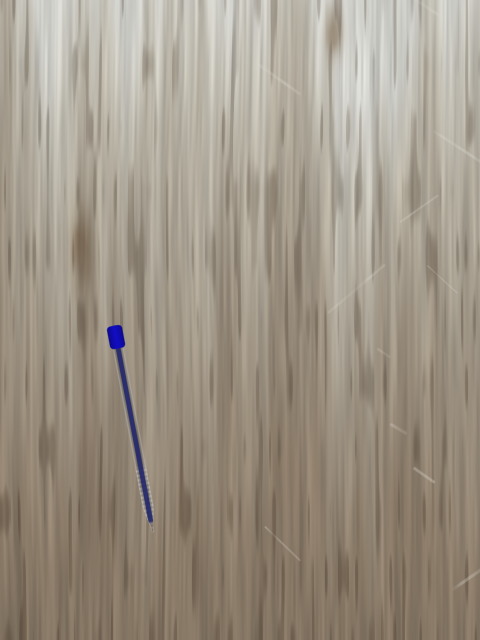
Give the GLSL for this texture, as a Shadertoy shader.

```glsl
// Pale wood board with fine vertical grain, lit from the top, with two knots,
// faint scratches and a clear ballpoint pen. Grain is stretched value noise
// in several layers; scratches and pen are distance functions.

const vec3 BROWN = vec3(0.53, 0.47, 0.40);
const vec3 TAN = vec3(0.61, 0.57, 0.51);
const vec3 SAND = vec3(0.71, 0.69, 0.64);
const vec3 PALE = vec3(0.80, 0.80, 0.78);
const vec3 KNOT_TINT = vec3(0.78, 0.72, 0.65);
const vec3 CAP_BLUE = vec3(0.07, 0.05, 0.78);
const vec3 INK_BLUE = vec3(0.13, 0.15, 0.42);

const vec2 BAND_SCALE = vec2(13.0, 0.9);    // broad boards of tone
const vec2 STREAK_SCALE = vec2(60.0, 2.0);  // medium streaks
const vec2 FIBRE_SCALE = vec2(185.0, 4.5);  // fine lines
const vec2 PORE_SCALE = vec2(150.0, 10.0);  // short dark dashes
const float FIBRE_CONTRAST = 0.17;
const float PORE_DEPTH = 0.20;

const vec2 KNOT_TOP = vec2(0.521, 0.950);
const vec2 KNOT_LEFT = vec2(0.126, 0.612);
const int SCRATCHES = 11;
const float SCRATCH_STRENGTH = 0.35;

const vec2 PEN_TOP = vec2(0.178, 0.491);
const vec2 PEN_TIP = vec2(0.239, 0.168);
const float PEN_RADIUS = 0.0085;
const float CAP_LENGTH = 0.036;
const float CAP_RADIUS = 0.012;

float hash(vec2 p) {
    vec3 q = fract(vec3(p.xyx) * 0.1031);
    q += dot(q, q.yzx + 33.33);
    return fract((q.x + q.y) * q.z);
}

float noise(vec2 p) {
    vec2 i = floor(p), f = fract(p);
    f = f * f * (3.0 - 2.0 * f);
    float low = mix(hash(i), hash(i + vec2(1, 0)), f.x);
    float high = mix(hash(i + vec2(0, 1)), hash(i + vec2(1, 1)), f.x);
    return mix(low, high, f.y);
}

// Ramp through the four wood colours
vec3 woodColour(float tone) {
    vec3 c = mix(BROWN * 0.95, BROWN, clamp(tone / 0.16, 0.0, 1.0));
    c = mix(c, TAN, clamp((tone - 0.16) / 0.30, 0.0, 1.0));
    c = mix(c, SAND, clamp((tone - 0.46) / 0.25, 0.0, 1.0));
    return mix(c, PALE, clamp((tone - 0.71) / 0.21, 0.0, 1.0));
}

float knot(vec2 p, vec2 centre, vec2 size) {
    vec2 d = (p - centre) / size;
    return exp(-dot(d, d)) * (0.7 + 0.6 * noise(p * vec2(150.0, 30.0)));
}

vec3 wood(vec2 p) {
    vec2 g = p + vec2(0.006 * noise(p * vec2(5.0, 3.0)), 0.0);
    float band = noise(g * BAND_SCALE + 7.0) - 0.5;
    float streak = noise(g * STREAK_SCALE + 31.0) - 0.5;
    float fibre = noise(g * FIBRE_SCALE + 57.0) - 0.5;
    float hair = noise(g * FIBRE_SCALE * vec2(1.7, 2.5) + 83.0) - 0.5;
    float pore = smoothstep(0.66, 0.92, noise(g * PORE_SCALE + 113.0));

    float light = 0.06 + 0.84 * p.y + 0.30 * (p.x - 0.375);
    vec3 c = woodColour(light + 0.30 * band + 0.24 * streak);
    c *= 1.02 + FIBRE_CONTRAST * (fibre + 0.6 * hair);
    c *= 1.0 - PORE_DEPTH * pore * vec3(0.9, 1.0, 1.1);

    float stain = knot(p, KNOT_TOP, vec2(0.014, 0.038))
                + knot(p, KNOT_LEFT, vec2(0.017, 0.060));
    return c * mix(vec3(1.0), KNOT_TINT, min(stain, 1.0));
}

// Broken pale scratches, mostly on the right half
float scratches(vec2 p, float aa) {
    float mark = 0.0;
    for (int i = 0; i < SCRATCHES; i++) {
        float k = float(i);
        vec2 start = vec2(0.36 + 0.36 * hash(vec2(k, 1.0)), (k + hash(vec2(k, 2.0))) / float(SCRATCHES));
        float angle = hash(vec2(k, 3.0)) < 0.7 ? -0.65 : 0.6;
        angle += 0.3 * (hash(vec2(k, 4.0)) - 0.5);
        vec2 dir = vec2(cos(angle), sin(angle));
        float len = mix(0.02, 0.13, hash(vec2(k, 5.0)));
        float along = clamp(dot(p - start, dir), 0.0, len);
        float d = length(p - start - dir * along);
        float width = mix(0.0006, 0.0025, hash(vec2(k, 6.0)));
        float wear = 0.3 + 0.7 * noise(vec2(along * 60.0, k));
        mark = max(mark, wear * (1.0 - smoothstep(width - aa, width + aa, d)));
    }
    return mark;
}

vec3 drawPen(vec3 c, vec2 p, float aa) {
    vec2 axis = normalize(PEN_TIP - PEN_TOP);
    float len = length(PEN_TIP - PEN_TOP);
    float along = dot(p - PEN_TOP, axis);
    float across = axis.x * (p.y - PEN_TOP.y) - axis.y * (p.x - PEN_TOP.x);

    // Clear barrel with bright rim, ribbed grip and ink tube
    float radius = PEN_RADIUS * mix(1.0, 0.15, smoothstep(len - 0.045, len, along));
    float d = max(abs(across) - radius, abs(along - 0.5 * len) - 0.5 * len);
    float body = 1.0 - smoothstep(-aa, aa, d);
    float rim = smoothstep(0.55, 0.95, abs(across) / radius);
    float grip = smoothstep(0.222, 0.228, along) * (0.5 + 0.5 * cos(along * 900.0));
    vec3 clear = mix(c * 0.86, vec3(0.78, 0.79, 0.80), 0.5 * rim + 0.3 * grip);
    float ink = 1.0 - smoothstep(0.0038 - aa, 0.0038 + aa, abs(across));
    ink *= 1.0 - smoothstep(len - 0.02, len - 0.012, along);
    c = mix(c, mix(clear, INK_BLUE, 0.9 * ink), body);

    // Rounded cap
    vec2 q = abs(vec2(across, along - 0.5 * CAP_LENGTH)) - vec2(CAP_RADIUS, 0.5 * CAP_LENGTH) + 0.006;
    float cap = length(max(q, 0.0)) + min(max(q.x, q.y), 0.0) - 0.006;
    vec3 blue = CAP_BLUE * (1.0 - 0.3 * abs(across) / CAP_RADIUS);
    return mix(c, blue, 1.0 - smoothstep(-aa, aa, cap));
}

void mainImage(out vec4 fragColor, in vec2 fragCoord) {
    vec2 p = fragCoord / iResolution.y;
    float aa = 0.8 / iResolution.y;
    vec3 c = wood(p);
    c = mix(c, vec3(0.86, 0.85, 0.82), SCRATCH_STRENGTH * scratches(p, aa));
    fragColor = vec4(drawPen(c, p, aa), 1.0);
}
```
